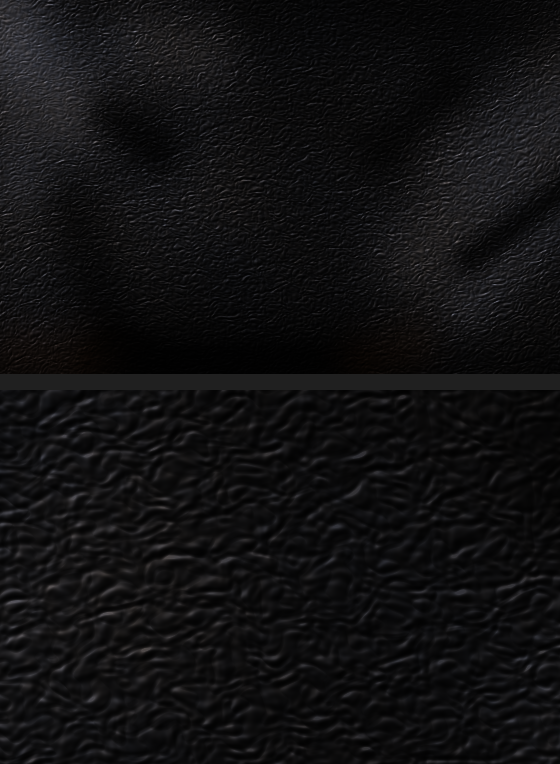
Top: the whole. Bottom: its middle third, enlarged.
This texture is drawn by a Shadertoy shader. Its source:

```glsl
const vec3 COOL = vec3(0.93, 0.97, 1.13);
const vec3 WARM = vec3(1.06, 0.98, 0.96);
const vec3 BROWN = vec3(0.045, 0.022, 0.008);
const float BASE_LIGHT = 0.045;

vec2 hashGradient(vec2 cell) {
    vec3 h = fract(cell.xyx * vec3(0.1031, 0.1030, 0.0973));
    h += dot(h, h.yzx + 33.33);
    float angle = 6.2832 * fract((h.x + h.y) * h.z);
    return vec2(cos(angle), sin(angle));
}

float gradientNoise(vec2 p) {
    vec2 i = floor(p), f = p - i;
    vec2 u = f * f * f * (f * (f * 6.0 - 15.0) + 10.0);
    float a = dot(hashGradient(i), f);
    float b = dot(hashGradient(i + vec2(1, 0)), f - vec2(1, 0));
    float c = dot(hashGradient(i + vec2(0, 1)), f - vec2(0, 1));
    float d = dot(hashGradient(i + vec2(1, 1)), f - vec2(1, 1));
    return mix(mix(a, b, u.x), mix(c, d, u.x), u.y);
}

vec2 rotate(vec2 p, float angle) {
    float c = cos(angle), s = sin(angle);
    return vec2(c * p.x + s * p.y, c * p.y - s * p.x);
}

// Soft band around the segment from a to b
float fold(vec2 p, vec2 a, vec2 b, float width) {
    vec2 ap = p - a, ab = b - a;
    float t = clamp(dot(ap, ab) / dot(ab, ab), 0.0, 1.0);
    float d = length(ap - ab * t) / width;
    return exp(-d * d);
}

// Narrow valley along the zero line of stretched noise
float crease(vec2 p, vec2 scale, float width) {
    return smoothstep(0.0, width, abs(gradientNoise(p * scale)));
}

// Pebbled grain with long wrinkles running along x
float hideHeight(vec2 p) {
    vec2 warp = vec2(gradientNoise(p * 28.0), gradientNoise(p * 28.0 + 41.0));
    vec2 q = p + 0.009 * warp;
    float pebbles = abs(gradientNoise(q * vec2(52.0, 80.0)));
    float fine = gradientNoise(q * vec2(115.0, 150.0) + 17.0);
    float wrinkles = crease(q + 3.0, vec2(6.0, 26.0), 0.10);
    float shortWrinkles = crease(q + 9.0, vec2(17.0, 50.0), 0.16);
    return 0.75 * pebbles + 0.27 * fine
         + 0.16 * wrinkles + 0.14 * shortWrinkles;
}

// Broad light and shade of the draped hide
float drapeLight(vec2 p) {
    float light = BASE_LIGHT + 0.012 * gradientNoise(p * 3.5);
    light += 0.120 * fold(p, vec2(0.0, 1.0), vec2(0.20, 0.70), 0.12);
    light += 0.070 * fold(p, vec2(0.0, 0.85), vec2(0.05, 0.52), 0.10);
    light += 0.065 * fold(p, vec2(0.36, 0.89), vec2(0.54, 0.85), 0.11);
    light += 0.030 * fold(p, vec2(0.05, 0.35), vec2(0.55, 0.50), 0.16);
    light += 0.070 * fold(p, vec2(1.12, 0.32), vec2(1.55, 0.70), 0.13);
    light += 0.040 * fold(p, vec2(1.20, 0.60), vec2(1.50, 0.82), 0.13);
    light += 0.055 * fold(p, vec2(1.25, 0.18), vec2(1.52, 0.43), 0.07);

    float shade = 0.65 * fold(p, vec2(0.29, 0.69), vec2(0.42, 0.60), 0.07);
    shade += 0.60 * fold(p, vec2(1.03, 0.60), vec2(1.20, 0.76), 0.08);
    shade += 0.70 * fold(p, vec2(1.26, 0.31), vec2(1.52, 0.50), 0.045);
    shade += 0.50 * fold(p, vec2(0.20, 0.44), vec2(0.30, 0.08), 0.09);
    shade += 0.45 * fold(p, vec2(0.70, 1.0), vec2(1.40, 0.95), 0.14);
    shade += 0.50 * fold(p, vec2(0.40, 0.0), vec2(0.90, 0.08), 0.17);
    shade += 0.55 * fold(p, vec2(0.0, 0.0), vec2(1.5, 0.0), 0.10);
    return light * (1.0 - min(shade, 0.88));
}

void mainImage(out vec4 fragColor, in vec2 fragCoord) {
    vec2 p = fragCoord / iResolution.y;

    // Wrinkle direction drifts across the hide
    float angle = 0.23 + 0.15 * gradientNoise(p * 1.6 + 5.0);
    vec2 q = rotate(p - vec2(0.75, 0.5), angle);

    // Relief lit from the upper left
    vec2 lightStep = 0.0021 * normalize(vec2(-0.35, 1.0));
    float relief = hideHeight(q - lightStep) - hideHeight(q + lightStep);
    float light = drapeLight(p);
    float contrast = mix(3.4, 1.6, smoothstep(0.05, 0.17, light));
    float tone = light * exp(clamp(contrast * relief, -1.8, 1.5));

    // Cool and warm sheen, with brown light at the lower edge
    float sheen = 0.5 + 0.6 * gradientNoise(p * 4.0 + 20.0)
                + 0.5 * gradientNoise(q * 70.0);
    vec3 color = tone * mix(WARM, COOL, clamp(sheen, 0.0, 1.0));
    float glow = fold(p, vec2(0.05, 0.06), vec2(0.20, 0.04), 0.10)
               + 0.8 * fold(p, vec2(0.98, 0.04), vec2(1.10, 0.08), 0.08);
    color += BROWN * glow * (0.7 + relief);

    fragColor = vec4(clamp(color, 0.0, 1.0), 1.0);
}
```
